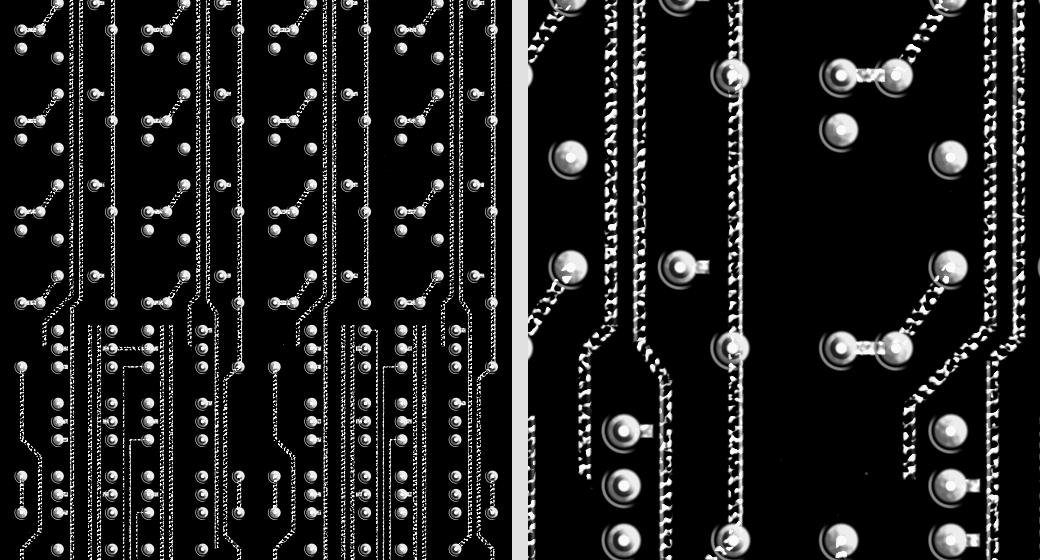
Left: the whole. Right: its middle third, enlarged.
This pattern is drawn by a WebGL 2 fragment shader. Its source:

```glsl
#version 300 es
precision highp float;
// Circuit board in stark side light: two wide repeats of solder pads and grainy copper tracks.
uniform vec2 u_resolution;
out vec4 fragColor;

const float HEIGHT = 768.0;              // design units over the canvas height
const float TILE = 347.4;                // width of one full repeat
const vec2 CELL = vec2(173.7, 124.7);    // small repeat of the upper half
const float TOP = -12.0, BOTTOM = 780.0; // track ends beyond the canvas
const vec3 BOARD = vec3(0.0), METAL = vec3(0.98);

vec2 gradientAt(vec2 cell) {
  float angle = 6.2832 * fract(sin(dot(cell, vec2(127.1, 311.7))) * 43758.5);
  return vec2(cos(angle), sin(angle));
}

float gradientNoise(vec2 p) {
  vec2 i = floor(p), f = p - i, s = f * f * (3.0 - 2.0 * f), e = vec2(1, 0);
  float low = mix(dot(gradientAt(i), f), dot(gradientAt(i + e), f - e), s.x);
  float high = mix(dot(gradientAt(i + e.yx), f - e.yx), dot(gradientAt(i + 1.0), f - 1.0), s.x);
  return mix(low, high, s.y);
}

// Speckled strip with two rims; the sign of edge picks the solid side, its size the brightness.
float track(vec2 p, vec2 a, vec2 b, float halfWidth, float edge, float grain) {
  float len = distance(a, b);
  vec2 dir = (b - a) / len, r = p - a;
  float along = dot(r, dir), across = dot(r, vec2(dir.y, -dir.x));
  float d = max(abs(across) - halfWidth, abs(along - 0.5 * len) - 0.5 * len);
  float inside = 1.0 - smoothstep(-0.7, 0.7, d);
  float rim = smoothstep(1.6, 0.2, abs(abs(across) - halfWidth + 0.9));
  float speck = smoothstep(0.0, 0.65, 0.45 * sin(along * 1.1 + across * 0.5 + 3.0 * grain)
                                      + 1.4 * grain + 0.35 * rim);
  float solid = rim * abs(edge) * step(0.0, across * edge) * (0.85 + 0.5 * grain);
  return inside * max(speck, solid);
}

// Three joined tracks.
float bend(vec2 p, vec2 a, vec2 b, vec2 c, vec2 d, float halfWidth, float edge, float grain) {
  return max(track(p, a, b, halfWidth, edge, grain),
         max(track(p, b, c, halfWidth, 0.0, grain), track(p, c, d, halfWidth, edge, grain)));
}

// Domed solder pad lit from the upper right; hollow darkens a ring, stub is -1, 0 or 1.
float pad(vec2 p, vec2 centre, float hollow, float stub, float grain) {
  vec2 r = p - centre;
  float d = length(r), light = dot(r, vec2(0.8, -0.6));
  float shade = mix(0.4, 0.95, smoothstep(-6.0, 3.0, light + 4.0 * grain));
  shade *= 1.0 - hollow * 0.75 * smoothstep(1.8, 0.6, abs(d - 4.0)) * smoothstep(4.0, -2.0, light);
  shade = max(shade, smoothstep(3.6, 2.0, d));
  float body = shade * smoothstep(8.4, 6.6, d);
  float arc = 0.55 * smoothstep(1.2, 0.2, abs(d - 9.6)) * smoothstep(0.0, 7.0, -light);
  vec2 box = abs(r - vec2(9.0 * stub, 0)) - vec2(4.0, 2.8);
  float tab = abs(stub) * smoothstep(0.8, -0.6, max(box.x, box.y)) * (0.85 + grain);
  return max(max(body, arc), tab);
}

// One cell of the upper half: seven pads, a neck and a slanted link.
float upperCell(vec2 p, float grain) {
  float row = floor((p.y + 20.0) / CELL.y);
  if (row > 3.0) return 0.0;
  vec2 q = vec2(mod(p.x, CELL.x), p.y - row * CELL.y);
  float v = track(q, vec2(80, 4), vec2(55, 41), 3.2, 0.0, grain);
  v = max(v, track(q, vec2(36, 41), vec2(50, 41), 3.2, 0.9, grain));
  for (int i = 0; i < 2; i++) {
    float s = float(i);
    v = max(v, pad(q, vec2(30.0 + 25.0 * s, 41), 1.0 - s, 1.0 - 2.0 * s, grain));
    v = max(v, pad(q, vec2(80.0 + 50.0 * s, 4), s, s, grain));
    if (row < 3.0) v = max(v, pad(q, vec2(30.0 + 50.0 * s, 66.0 + 12.5 * s), 0.0, 0.0, grain));
  }
  return max(v, pad(q, vec2(154, 41), 1.0, 0.0, grain));
}

// Four columns of pads in groups of three rows.
float socketPads(vec2 p, float grain) {
  float row = clamp(floor((p.y - 453.0) / 25.0 + 0.5), 0.0, 12.0), k = mod(row, 4.0), v = 0.0;
  if (k > 2.5) return 0.0;
  float middle = k == 1.0 ? 1.0 : 0.0;
  for (int c = 0; c < 4; c++) {
    float x = 80.0 + 74.0 * float((c + 1) / 2) + 50.0 * float(c / 2) - (c == 3 ? 0.0 : 0.0);
    float stub = c == 0 ? min(k, 1.0) : c == 1 ? -middle : c == 2 ? middle : (row < 5.0 && k == 0.0 ? 1.0 : 0.0);
    v = max(v, pad(p, vec2(x, 453.0 + 25.0 * row), float(c % 2), stub, grain));
  }
  return v;
}

// Tracks of the lower half; odd repeats start their thin wires earlier.
float lowerTracks(vec2 p, bool odd, float grain) {
  float v = 0.0;
  for (int i = 0; i < 4; i++) {
    float x = 123.5 + 12.5 * float(i % 2) + 98.5 * float(i / 2);
    v = max(v, track(p, vec2(x, 446), vec2(x, BOTTOM), 2.8, 0.35, grain));
  }
  for (int i = 0; i < 3; i++) {
    float n = float(i), x = 169.5 + 9.0 * n, y = 503.0 + 100.0 * n;
    if (odd) y = i == 0 ? 453.0 : y - 100.0;
    float linkEnd = odd && i == 0 ? 154.0 : 204.0;
    v = max(v, track(p, vec2(x, y), vec2(x, BOTTOM), 1.1, 0.8, grain));
    v = max(v, track(p, vec2(x, y), vec2(linkEnd, y), 1.1, 0.5, grain));
    float padY = i == 0 ? 503.0 : 603.0 + 50.0 * n;
    for (int s = 0; s < 2; s++) v = max(v, pad(p, vec2(30.0 + 298.0 * float(s), padY), float(s), 0.0, grain));
  }
  for (int s = 0; s < 2; s++) {
    float x = 30.0 + 298.0 * float(s);
    v = max(v, track(p, vec2(x, 653), vec2(x, 703), 3.0, 0.4, grain));
    v = max(v, track(p, vec2(x, 753), vec2(x, BOTTOM), 2.8, 0.3, grain));
  }
  v = max(v, bend(p, vec2(30, 503), vec2(30, 602), vec2(55, 627), vec2(55, 728), 2.8, 0.3, grain));
  v = max(v, track(p, vec2(55, 728), vec2(30, 753), 2.8, 0.0, grain));
  v = max(v, bend(p, vec2(328, 503), vec2(309, 520), vec2(309, 735), vec2(328, 753), 2.8, 0.3, grain));
  if (odd) return max(v, track(p, vec2(297, 735), vec2(278, 753), 2.8, 0.0, grain));
  return max(v, track(p, vec2(154, 478), vec2(204, 478), 2.6, 0.0, grain));
}

// Long tracks that cross from the upper half into the lower one.
float longTracks(vec2 p, bool odd, float grain) {
  float v = bend(p, vec2(98, TOP), vec2(98, 405), vec2(61, 442), vec2(61, 475), 2.8, 0.2, grain);
  v = max(v, bend(p, vec2(111, TOP), vec2(111, 410), vec2(99, 421), vec2(99, BOTTOM), 2.8, -0.7, grain));
  v = max(v, bend(p, vec2(272, TOP), vec2(272, 405), vec2(260, 417), vec2(260, 475), 2.8, 0.2, grain));
  v = max(v, bend(p, vec2(285, TOP), vec2(285, 412), vec2(297, 430), vec2(297, odd ? 735 : 752), 2.8, -0.7, grain));
  v = max(v, track(p, vec2(155, TOP), vec2(155, 415), 3.0, 1.0, grain));
  return max(v, track(p, vec2(329, TOP), vec2(329, 503), 3.3, 1.0, grain));
}

void main() {
  vec2 p = vec2(gl_FragCoord.x, u_resolution.y - gl_FragCoord.y) * HEIGHT / u_resolution.y;
  float tile = floor(p.x / TILE), grain = gradientNoise(p * 0.38);
  vec2 q = vec2(p.x - tile * TILE, p.y);
  bool odd = mod(tile, 2.0) > 0.5;
  float v = max(upperCell(q, grain), socketPads(q, grain));
  v = max(v, max(longTracks(q, odd, grain), lowerTracks(q, odd, grain)));
  // Sparse dust on the bare board
  float dust = smoothstep(0.5, 0.75, gradientNoise(p * 0.31 + 57.0)) * smoothstep(0.25, 0.5, gradientNoise(p * 0.02));
  fragColor = vec4(mix(BOARD, METAL, clamp(max(v, 0.5 * dust), 0.0, 1.0)), 1.0);
}
```
